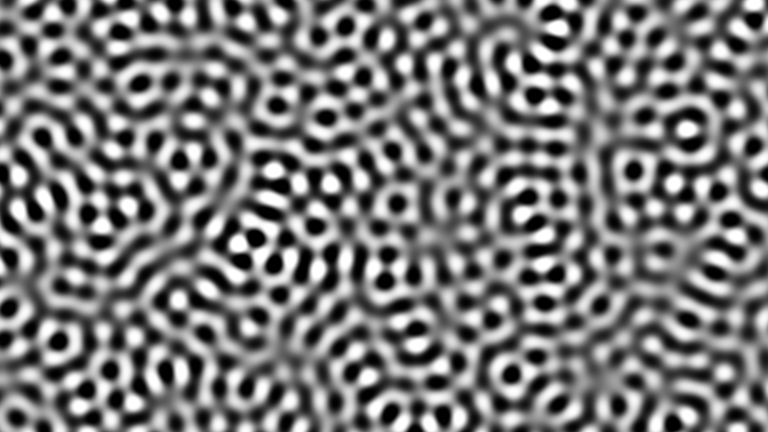
Reproduce this pattern procedurally as a WebGL 2 fragment shader.

```glsl
#version 300 es
precision highp float;

// Grey labyrinth of spots, short ridges and rings, all of nearly one size.
// Plane waves of almost equal length but random direction and phase are
// summed into an isotropic field, which a soft curve turns into grey levels.

uniform vec2 u_resolution;
out vec4 fragColor;

const float TAU = 6.2831853;
const int WAVE_COUNT = 72;
const float WAVES_PER_HEIGHT = 16.2;
const float FREQUENCY_SPREAD = 0.14;   // relative width of the frequency band
const float BLACK_LEVEL = -2.1;        // field values, in standard deviations
const float WHITE_LEVEL = 2.3;

// Integer hash giving a value from 0 to 1.
float hash(uint n) {
    n = n * 747796405u + 2891336453u;
    n = ((n >> ((n >> 28u) + 4u)) ^ n) * 277803737u;
    n = (n >> 22u) ^ n;
    return float(n >> 8u) / 16777216.0;
}

// One cosine wave; angle and phase are given in turns.
float planeWave(vec2 p, float angle, float frequency, float phase) {
    vec2 direction = vec2(cos(TAU * angle), sin(TAU * angle));
    return cos(TAU * (frequency * dot(p, direction) + phase));
}

// Sum of waves spread round the circle, scaled to unit variance.
float ringNoise(vec2 p, float frequency, float spread, uint seed) {
    float sum = 0.0;
    for (int i = 0; i < WAVE_COUNT; i++) {
        uint key = seed + 3u * uint(i);
        float angle = (float(i) + hash(key)) / float(WAVE_COUNT);
        float detune = 1.0 + spread * (hash(key + 1u) - 0.5);
        sum += planeWave(p, angle, frequency * detune, hash(key + 2u));
    }
    return sum * sqrt(2.0 / float(WAVE_COUNT));
}

void main() {
    // Canvas heights as the unit, centred on the canvas.
    vec2 p = (gl_FragCoord.xy - 0.5 * u_resolution) / u_resolution.y;

    float field = ringNoise(p, WAVES_PER_HEIGHT, FREQUENCY_SPREAD, 1907u);

    // Soft tone curve: nearly linear greys, gently rolled-off extremes.
    float grey = smoothstep(BLACK_LEVEL, WHITE_LEVEL, field);
    fragColor = vec4(vec3(grey), 1.0);
}
```
